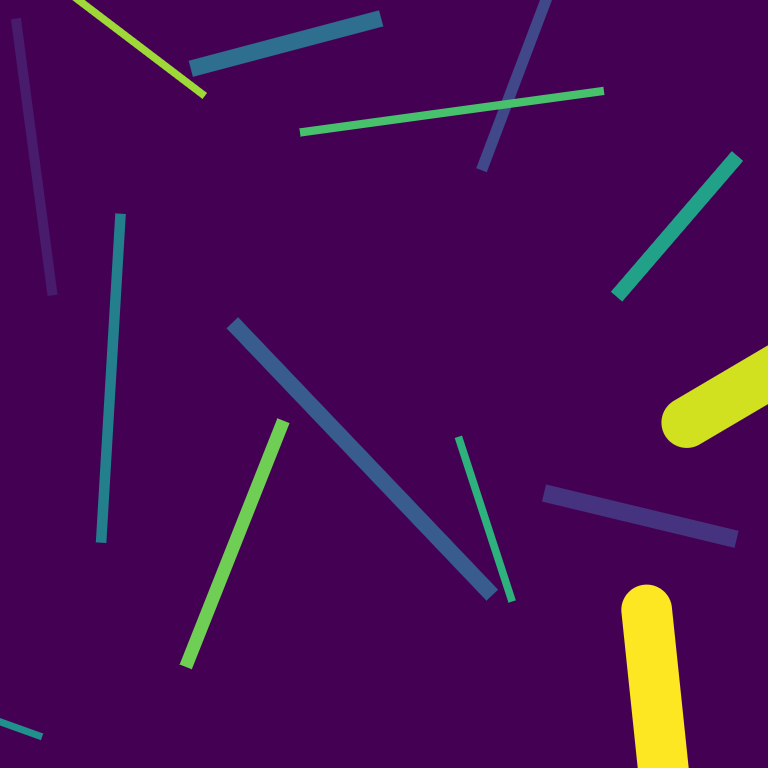
Reproduce this background procedurally as a Shadertoy shader.

```glsl
#define STICKS 14
#define WIDE_STICKS 2
#define THIN_WIDTH vec2(0.008, 0.023)
#define THIN_LENGTH vec2(0.20, 0.52)
#define WIDE_SIZE vec2(0.36, 0.066)
#define TOP_CENTRE vec2(0.82, 0.10)
#define CENTRE_STEP vec2(0.17, -0.57)
#define TOP_TURN 0.55
#define TURN_STEP 0.382
#define SPREAD 1.08
#define GROUND vec3(0.267, 0.004, 0.329)

const float PI = 3.14159;

vec3 hash3(float n) {
    vec3 p = fract(vec3(n) * vec3(0.1031, 0.1030, 0.0973));
    p += dot(p, p.yzx + 33.33);
    return fract((p.xxy + p.yzz) * p.zyx);
}

// Polynomial ramp: purple, blue, teal, green, yellow
vec3 ramp(float t) {
    const vec3 c0 = vec3(0.2777, 0.0054, 0.3341);
    const vec3 c1 = vec3(0.1051, 1.4046, 1.3846);
    const vec3 c2 = vec3(-0.3309, 0.2148, 0.0951);
    const vec3 c3 = vec3(-4.6342, -5.7991, -19.3324);
    const vec3 c4 = vec3(6.2283, 14.1799, 56.6906);
    const vec3 c5 = vec3(4.7764, -13.7451, -65.3530);
    const vec3 c6 = vec3(-5.4355, 4.6459, 26.3124);
    return c0 + t * (c1 + t * (c2 + t * (c3 + t * (c4 + t * (c5 + t * c6)))));
}

float roundedBox(vec2 p, vec2 halfSize, float radius) {
    vec2 q = abs(p) - halfSize + radius;
    return length(max(q, 0.0)) + min(max(q.x, q.y), 0.0) - radius;
}

void mainImage(out vec4 fragColor, in vec2 fragCoord) {
    vec2 uv = fragCoord / iResolution.xy;
    float pixel = 1.0 / iResolution.y;
    vec3 color = GROUND;

    // Painted from the darkest stick up to the brightest
    for (int i = 0; i < STICKS; i++) {
        float depth = float(STICKS - 1 - i);
        bool wide = i >= STICKS - WIDE_STICKS;
        vec3 place = hash3(float(i) + 17.0) - 0.5;
        vec3 shape = hash3(float(i) + 71.0);

        // Even lattice of centres and turns, loosened by jitter
        vec2 centre = fract(TOP_CENTRE + depth * CENTRE_STEP);
        centre = (centre - 0.5) * SPREAD + 0.5;
        centre += place.xy * (wide ? 0.03 : 0.20);
        float angle = PI * (TOP_TURN - depth * TURN_STEP + 0.10 * place.z);

        // Thin sticks have square ends, wide ones round caps
        vec2 thinSize = vec2(mix(THIN_LENGTH.x, THIN_LENGTH.y, shape.x),
                             mix(THIN_WIDTH.x, THIN_WIDTH.y, shape.y));
        vec2 halfSize = 0.5 * (wide ? WIDE_SIZE : thinSize);
        float radius = wide ? halfSize.y : 0.0;

        vec2 along = vec2(cos(angle), sin(angle));
        vec2 offset = uv - centre;
        vec2 local = vec2(dot(offset, along), dot(offset, vec2(-along.y, along.x)));
        float cover = clamp(0.5 - roundedBox(local, halfSize, radius) / pixel, 0.0, 1.0);
        color = mix(color, ramp((float(i) + 1.0) / float(STICKS)), cover);
    }
    fragColor = vec4(color, 1.0);
}
```
